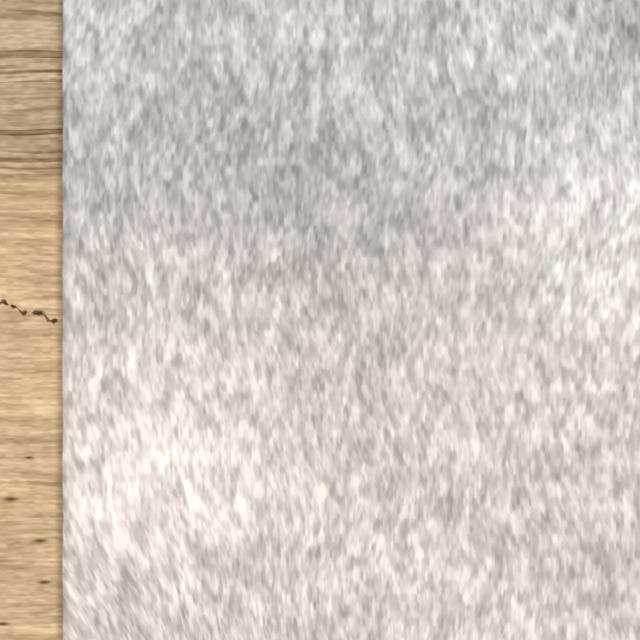
Write a WebGL 1 fragment shader that draws this texture.

```glsl
precision highp float;
// Pale short-pile fur rug lying on a strip of light, cracked wood.
uniform vec2 u_resolution;

float hash(vec2 cell) {
  return fract(sin(dot(cell, vec2(127.1, 311.7))) * 43758.547);
}

// Soft cellular noise: random cell values blended around jittered centres.
float cells(vec2 p) {
  vec2 home = floor(p);
  float total = 0.0, weight = 0.0;
  for (int j = -1; j <= 1; j++) {
    for (int i = -1; i <= 1; i++) {
      vec2 cell = home + vec2(float(i), float(j));
      vec2 centre = cell + 0.15 + 0.7 * vec2(hash(cell + 17.3), hash(cell + 41.9));
      vec2 d = p - centre;
      float w = exp(-4.5 * dot(d, d));
      total += w * hash(cell);
      weight += w;
    }
  }
  return total / weight;
}

// Soft elliptical spot, 1 at its centre.
float spot(vec2 p, vec2 centre, vec2 radius) {
  vec2 d = (p - centre) / radius;
  return exp(-dot(d, d));
}

vec3 wood(vec2 p) {
  vec2 q = vec2(p.x, p.y + 0.0015 * sin(p.x * 31.0 + p.y * 17.0));
  float weathered = smoothstep(0.70, 0.76, p.y);
  float grain = 0.5 * cells(q * vec2(20.0, 270.0)) + 0.5 * cells(q * vec2(9.0, 120.0) + 9.0);
  float tone = 0.78 + 0.75 * (grain - 0.5) + 0.3 * (cells(q * vec2(5.0, 14.0)) - 0.5);
  tone += 0.35 * (cells(q * vec2(90.0, 260.0) + 3.0) - 0.5);
  tone -= weathered * 0.22;
  tone -= weathered * 0.6 * smoothstep(0.6, 0.85, cells(q * vec2(5.0, 130.0) + 31.0));
  // Thin seams across the weathered board
  tone -= 0.6 * spot(q, vec2(0.0, 0.887), vec2(0.3, 0.003));
  tone -= 0.5 * spot(q, vec2(0.0, 0.738), vec2(0.3, 0.002));

  // Long broken crack with a pale lip above it
  float crackY = 0.526 - 0.30 * p.x + 0.003 * sin(p.x * 130.0) + 0.0015 * sin(p.x * 310.0);
  float gap = p.y - crackY;
  float crack = 1.0 - smoothstep(0.002, 0.009, abs(gap) + 0.008 * cells(p * 170.0));
  tone += 0.2 * spot(vec2(gap, 0.0), vec2(0.016, 0.0), vec2(0.012, 1.0));

  // Small dark knots
  float knots = 0.0;
  for (int i = 0; i < 5; i++) {
    float k = float(i);
    vec2 centre = vec2(0.09 * hash(vec2(k, 3.0)), 0.025 + 0.065 * k);
    knots = max(knots, spot(p, centre, vec2(0.010, 0.003) * (0.6 + 0.6 * hash(vec2(k, 8.0)))));
  }

  vec3 pale = mix(vec3(0.90, 0.775, 0.61), vec3(0.86, 0.77, 0.66), weathered);
  vec3 color = mix(vec3(0.57, 0.46, 0.34), pale, tone);
  color = mix(color, vec3(0.28, 0.19, 0.12), max(0.9 * crack, 0.75 * knots));
  return color * (1.0 - 0.28 * smoothstep(0.083, 0.100, p.x));
}

vec3 fur(vec2 p) {
  // The pile sways, and leans over toward the lower left corner
  vec2 q = p;
  q.x += 0.007 * sin(p.y * 9.0 + p.x * 5.0) + 0.003 * sin(p.y * 25.0 - p.x * 13.0);
  q.x -= 0.5 * pow(max(0.5 - p.y, 0.0), 2.0) * (1.0 - smoothstep(0.1, 0.7, p.x));

  // Broad brushed patches of light and shade
  float tone = mix(0.835, 0.785, smoothstep(0.25, 0.80, p.y));
  tone += 0.085 * spot(p, vec2(0.25, 0.24), vec2(0.20, 0.19));
  tone += 0.075 * spot(p, vec2(0.93, 0.66), vec2(0.22, 0.24));
  tone -= 0.045 * spot(p, vec2(0.38, 0.70), vec2(0.25, 0.12));
  tone -= 0.045 * spot(p, vec2(0.52, 0.40), vec2(0.13, 0.11));
  tone -= 0.045 * spot(p, vec2(0.84, 0.18), vec2(0.18, 0.13));
  tone -= 0.09 * spot(p, vec2(1.0, 1.0), vec2(0.10, 0.10));
  tone += 0.07 * (cells(p * 6.0 + 5.0) - 0.5);

  // Tufts, wisps and single hairs
  tone += 0.15 * (cells(q * vec2(76.0, 36.0)) - 0.5);
  tone += 0.17 * (cells(q * vec2(125.0, 54.0) + 23.0) - 0.5);
  tone += 0.16 * (cells(q * vec2(230.0, 85.0) + 57.0) - 0.5);

  vec3 tint = mix(vec3(1.01, 0.970, 0.932), vec3(1.0, 0.978, 0.968), smoothstep(0.25, 0.85, p.y));
  return tone * tint * (1.0 - 0.13 * (1.0 - smoothstep(0.098, 0.110, p.x)));
}

void main() {
  vec2 p = gl_FragCoord.xy / u_resolution;
  float edge = 0.098 + 0.0005 * sin(p.y * 41.0) + 0.0003 * sin(p.y * 173.0);
  float soft = max(0.002, 1.0 / u_resolution.x);
  vec3 color = mix(wood(p), fur(p), smoothstep(edge - soft, edge + soft, p.x));
  gl_FragColor = vec4(clamp(color, 0.0, 1.0), 1.0);
}
```
